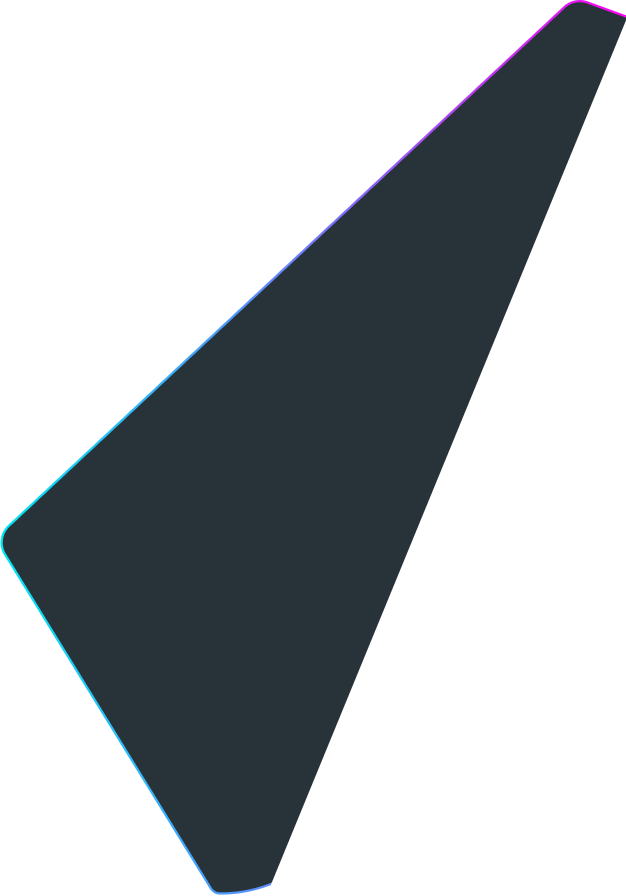
Reproduce this background procedurally as a Shadertoy shader.

```glsl
// Dark rounded shard on white, rimmed by a thin cyan to magenta line.

const vec3 PAPER = vec3(1.0);
const vec3 SLATE = vec3(0.153, 0.200, 0.220);
const vec3 CYAN = vec3(0.0, 0.90, 0.95);
const vec3 BLUE = vec3(0.34, 0.57, 1.0);
const vec3 MAGENTA = vec3(1.0, 0.0, 0.95);

const float RIM_WIDTH = 0.0025;

// Signed distance to a corner whose two sides, with outward unit normals
// normalA and normalB, are tangent to a circle.
float roundCorner(vec2 p, vec2 center, float radius, vec2 normalA, vec2 normalB) {
    vec2 q = p - center;
    float a = dot(q, normalA);
    float b = dot(q, normalB);
    float c = dot(normalA, normalB);
    bool inArc = a > c * b && b > c * a;
    return (inArc ? length(q) : max(a, b)) - radius;
}

// Bends a horizontal lower side upward to the right of startX.
vec2 bowUp(vec2 p, float startX, float curvature) {
    float x = max(p.x - startX, 0.0);
    return vec2(p.x, p.y - curvature * x * x);
}

// Outline of the three rimmed corners, before the straight cut.
float shardOutline(vec2 p) {
    vec2 upperLeft = vec2(-0.6825, 0.7309);
    vec2 lowerLeft = vec2(-0.8513, -0.5247);
    vec2 top = vec2(0.342, 0.940);
    vec2 bottom = vec2(0.0, -1.0);

    float left = roundCorner(p, vec2(0.0273, 0.3945), 0.0267, upperLeft, lowerLeft);
    float peak = roundCorner(p, vec2(0.6471, 0.9733), 0.0267, upperLeft, top);
    vec2 bowed = bowUp(p, 0.2474, 3.49);
    float foot = roundCorner(bowed, vec2(0.2454, 0.0146), 0.0130, lowerLeft, bottom);
    return max(left, max(peak, foot));
}

// Three-stop gradient over t from 0 to 1.
vec3 rimColor(float t) {
    vec3 cool = mix(CYAN, BLUE, clamp(t / 0.4, 0.0, 1.0));
    return mix(cool, MAGENTA, clamp((t - 0.4) / 0.6, 0.0, 1.0));
}

// Smooth coverage of the region where the distance is negative.
float coverage(float dist, float pixel) {
    return clamp(0.5 - dist / pixel, 0.0, 1.0);
}

void mainImage(out vec4 fragColor, in vec2 fragCoord) {
    // Canvas height is one unit.
    vec2 p = fragCoord / iResolution.y;
    float pixel = 1.0 / iResolution.y;

    // Shape and its unrimmed right side
    float outline = shardOutline(p);
    float cut = dot(p - vec2(0.7005, 0.9818), vec2(0.925, -0.380));
    float shape = coverage(max(outline, cut), pixel);

    // Rim inside the outline
    float inner = coverage(outline + RIM_WIDTH, pixel);
    vec3 shard = mix(rimColor(p.x / 0.7), SLATE, inner);

    fragColor = vec4(mix(PAPER, shard, shape), 1.0);
}
```
